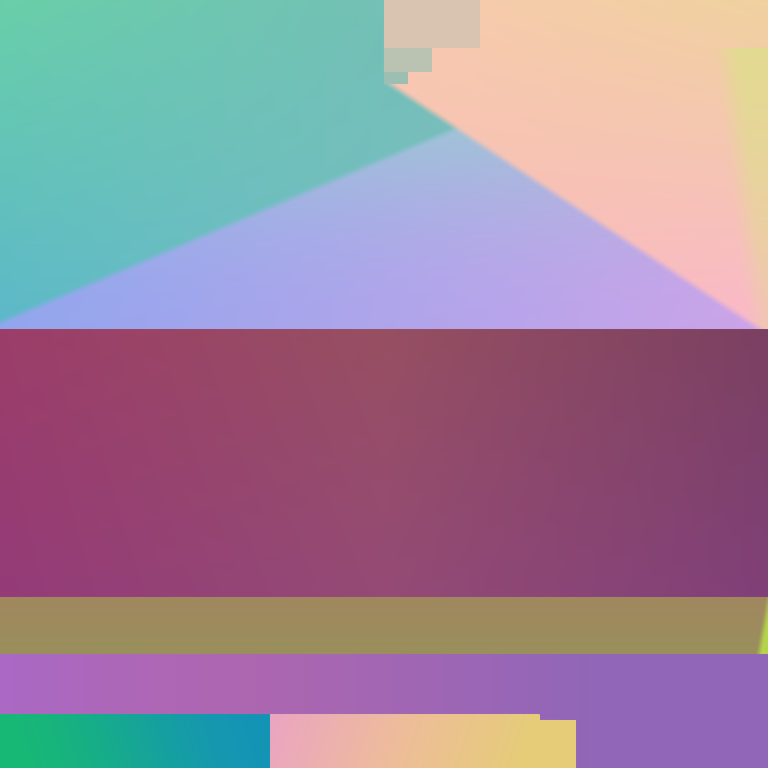
Write a WebGL 1 fragment shader that draws this background.

```glsl
precision highp float;

uniform vec2 u_resolution;

// Signed distance from the line a-b, positive on its left side
float lineSide(vec2 p, vec2 a, vec2 b) {
  vec2 d = normalize(b - a);
  return dot(p - a, vec2(-d.y, d.x));
}

// Smooth coverage of a signed distance
float cover(float dist, float soft) {
  return smoothstep(-soft, soft, dist);
}

// Coverage of the box between two corners
float box(vec2 p, vec2 lo, vec2 hi, float soft) {
  vec2 inside = min(p - lo, hi - p);
  return cover(min(inside.x, inside.y), soft);
}

vec3 ramp3(vec3 a, vec3 b, vec3 c, float t) {
  t = clamp(t, 0.0, 1.0) * 2.0;
  return mix(mix(a, b, min(t, 1.0)), c, max(t - 1.0, 0.0));
}

// Blend of four corner colours
vec3 corners(vec3 bl, vec3 br, vec3 tl, vec3 tr, vec2 t) {
  t = clamp(t, 0.0, 1.0);
  return mix(mix(bl, br, t.x), mix(tl, tr, t.x), t.y);
}

vec3 tealField(vec2 p) {
  return corners(vec3(0.36, 0.72, 0.79), vec3(0.48, 0.74, 0.77),
                 vec3(0.41, 0.81, 0.66), vec3(0.46, 0.74, 0.72),
                 vec2(p.x / 0.6, (p.y - 0.57) / 0.43));
}

vec3 blueField(vec2 p) {
  float rise = clamp((p.y - 0.57) / 0.26, 0.0, 1.0);
  return corners(vec3(0.57, 0.65, 0.93), vec3(0.80, 0.64, 0.91),
                 vec3(0.57, 0.78, 0.85), vec3(0.66, 0.75, 0.84),
                 vec2(p.x, rise * rise));
}

vec3 peachField(vec2 p) {
  vec3 col = corners(vec3(0.98, 0.73, 0.72), vec3(0.98, 0.72, 0.79),
                     vec3(0.97, 0.79, 0.69), vec3(0.94, 0.82, 0.62),
                     vec2(p.x - 0.5, p.y - 0.57) / vec2(0.5, 0.43));
  // Slanted yellow glow along the right side
  float height = clamp((p.y - 0.6) / 0.34, 0.0, 1.0);
  float glow = smoothstep(-0.015, 0.025, p.x - mix(0.98, 0.94, height));
  glow *= mix(0.4, 0.9, height) * (1.0 - step(0.9375, p.y));
  return mix(col, vec3(0.88, 0.86, 0.56), glow);
}

vec3 wineBand(vec2 p) {
  vec3 top = ramp3(vec3(0.61, 0.24, 0.41), vec3(0.59, 0.31, 0.38),
                   vec3(0.48, 0.25, 0.38), p.x);
  vec3 low = ramp3(vec3(0.58, 0.23, 0.47), vec3(0.58, 0.29, 0.46),
                   vec3(0.50, 0.25, 0.47), p.x);
  return mix(low, top, clamp((p.y - 0.223) / 0.349, 0.0, 1.0));
}

vec3 oliveBand(vec2 p) {
  vec3 col = mix(vec3(0.60, 0.56, 0.36), vec3(0.63, 0.53, 0.37),
                 clamp((p.y - 0.148) / 0.074, 0.0, 1.0));
  float lime = cover(lineSide(p, vec2(1.002, 0.225), vec2(0.988, 0.148)), 0.005);
  return mix(col, vec3(0.71, 0.83, 0.29), lime);
}

// Beige blocks, each half the size of the one above
vec3 steppedBlocks(vec3 col, vec2 p, float aa) {
  vec2 size = vec2(0.125, 0.0625);
  float top = 1.0;
  for (int i = 0; i < 3; i++) {
    vec3 tint = mix(vec3(0.85, 0.77, 0.70), vec3(0.61, 0.75, 0.70), float(i) * 0.5);
    vec2 lo = vec2(0.5, top - size.y);
    float roof = i == 0 ? 1.1 : top;
    col = mix(col, tint, box(p, lo, vec2(0.5 + size.x, roof), aa));
    top -= size.y;
    size *= 0.5;
  }
  return col;
}

void main() {
  vec2 p = gl_FragCoord.xy / u_resolution;
  float aa = 0.6 / min(u_resolution.x, u_resolution.y);

  // Upper facets
  float ridge = lineSide(p, vec2(0.007, 0.583), vec2(0.5885, 0.8307));
  vec3 col = mix(tealField(p), blueField(p), cover(-ridge, 0.006));
  float slope = lineSide(p, vec2(0.514, 0.886), vec2(0.975, 0.581));
  float peach = cover(slope, 0.006) * cover(p.x - 0.5, aa);
  col = mix(col, peachField(p), peach);
  col = steppedBlocks(col, p, aa);

  // Horizontal bands
  col = mix(col, wineBand(p), cover(0.5716 - p.y, aa));
  col = mix(col, oliveBand(p), cover(0.2227 - p.y, aa));
  vec3 purple = ramp3(vec3(0.67, 0.41, 0.77), vec3(0.68, 0.40, 0.69),
                      vec3(0.57, 0.40, 0.72), p.x * 1.1 + 0.15 * smoothstep(0.0, 0.2, p.x));
  col = mix(col, purple, cover(0.1484 - p.y, aa));

  // Bottom panels
  vec3 green = mix(vec3(0.09, 0.72, 0.46), vec3(0.08, 0.58, 0.71),
                   smoothstep(0.0, 0.35, p.x + 0.3 * (p.y - 0.035)));
  vec3 sand = ramp3(vec3(0.92, 0.65, 0.75), vec3(0.93, 0.74, 0.60),
                    vec3(0.90, 0.80, 0.47), (p.x - 0.3516) / 0.34 - p.y + 0.035);
  float sandTop = mix(0.0703, 0.0625, cover(p.x - 0.703, aa));
  col = mix(col, green, box(p, vec2(-0.1), vec2(0.3516, 0.0703), aa));
  col = mix(col, sand, box(p, vec2(0.3516, -0.1), vec2(0.75, sandTop), aa));

  gl_FragColor = vec4(col, 1.0);
}
```
